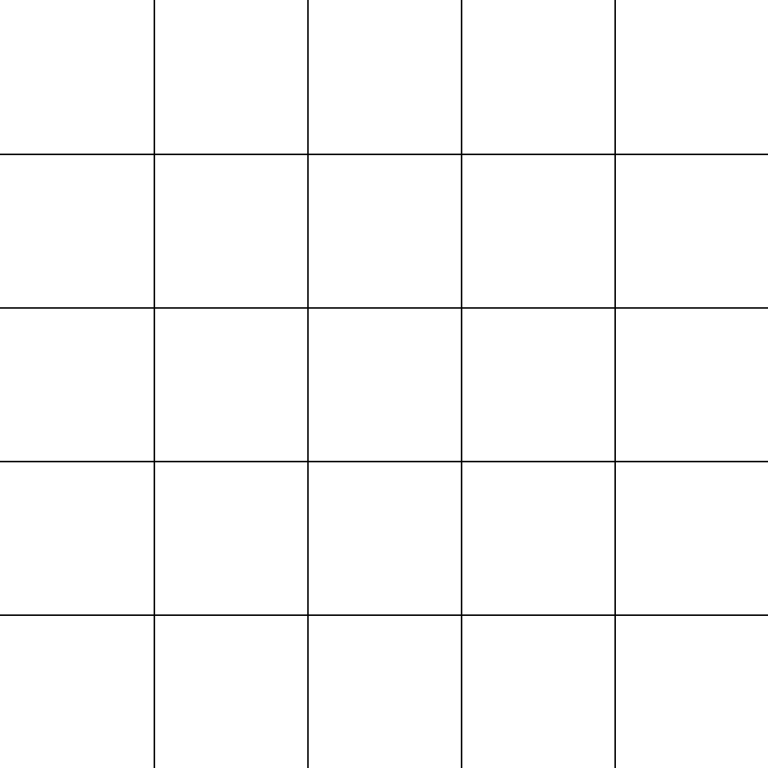
Give the GLSL for this pattern, as a WebGL 1 fragment shader.

```glsl
precision highp float;

uniform vec2 u_resolution;

const float CELLS = 5.0;
const float LINE_WIDTH = 0.002;
const vec3 PAPER = vec3(1.0);
const vec3 INK = vec3(0.0);

// Share of a pixel of the given size, centred at x, that the span covers
float spanCoverage(float x, float start, float width, float pixel) {
  float low = max(x - 0.5 * pixel, start);
  float high = min(x + 0.5 * pixel, start + width);
  return clamp((high - low) / pixel, 0.0, 1.0);
}

// Rules between neighbouring cells; the outer border stays open so edges wrap
float rules(float x, float cells, float width, float pixel) {
  float index = clamp(floor(x * cells + 0.5), 1.0, cells - 1.0);
  return spanCoverage(x, index / cells, width, pixel);
}

void main() {
  vec2 uv = gl_FragCoord.xy / u_resolution;
  vec2 pixel = 1.0 / u_resolution;

  // Each rule begins at the left or top side of its cell boundary
  float vertical = rules(uv.x, CELLS, LINE_WIDTH, pixel.x);
  float horizontal = rules(1.0 - uv.y, CELLS, LINE_WIDTH, pixel.y);

  // Union of both directions
  float ink = 1.0 - (1.0 - vertical) * (1.0 - horizontal);
  gl_FragColor = vec4(mix(PAPER, INK, ink), 1.0);
}
```
